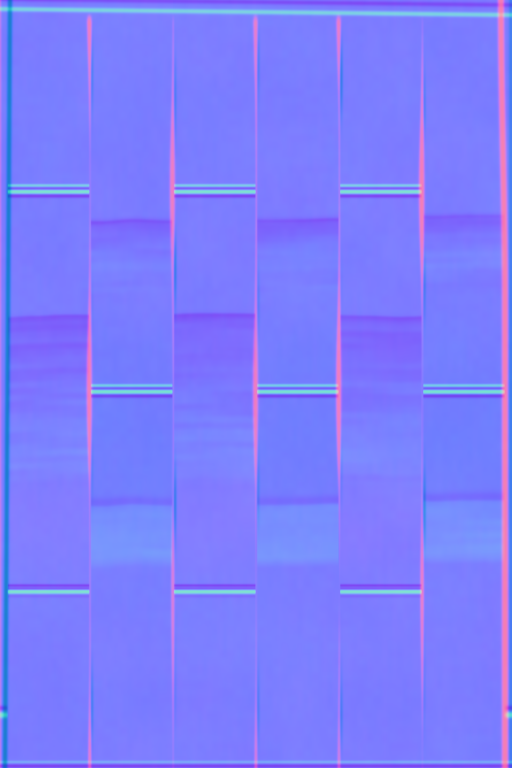
This texture map is drawn by a WebGL 1 fragment shader. Its source:

```glsl
precision highp float;
// Tangent-space normal map of six staggered, slightly warped boards in a frame.
// Seams, butt joints and folds each add to a surface slope, which is then
// normalised and encoded as colour. Sheet units: 512 x 768, y pointing down.
uniform vec2 u_resolution;

#define SHEET vec2(512.0, 768.0)
#define BOARD_COUNT 6.0
#define BOARD_WIDTH 83.1
#define BOARD_LEFT 7.0
#define JOINT_PERIOD 400.0
#define JOINT_START 189.0
#define JOINT_SLOPE 1.25
#define SEAM_SLOPE 2.1
#define WARP_LENGTH 85.0
#define RIPPLE 0.07
#define GRAIN 0.035

float hash(vec2 p) {
  return fract(sin(dot(p, vec2(127.1, 311.7))) * 4375.85);
}

float noise(vec2 p) {
  vec2 i = floor(p), f = fract(p);
  f = f * f * (3.0 - 2.0 * f);
  return mix(mix(hash(i), hash(i + vec2(1, 0)), f.x),
             mix(hash(i + vec2(0, 1)), hash(i + vec2(1, 1)), f.x), f.y);
}

// Soft line: 1 on the axis, fading over the given width
float ridge(float d, float width) {
  return exp(-d * d / (width * width));
}

// Signed distance to the nearest of the repeating joints
float jointDistance(float y, float stagger) {
  float t = y - JOINT_START - stagger * 0.5 * JOINT_PERIOD;
  return mod(t + 0.5 * JOINT_PERIOD, JOINT_PERIOD) - 0.5 * JOINT_PERIOD;
}

// Tilt that runs from one slope to another between two soft edges
float fold(float y, float start, float len, float fromTilt, float toTilt) {
  float t = (y - start) / len;
  float inside = smoothstep(-2.0, 2.0, y - start)
               * (1.0 - smoothstep(0.9, 1.15, t));
  return inside * mix(fromTilt, toTilt, clamp(t, 0.0, 1.0));
}

// Paired grooves across the board end
float jointSlope(float d, float lower) {
  float upperLip = mix(0.75, -0.45, lower) * ridge(d + 3.5, 1.5);
  float gap = -0.35 * ridge(d + 0.3, 1.6);
  float lowerLip = JOINT_SLOPE * ridge(d - 2.7, 2.0);
  float shade = -0.5 * (1.0 - 0.7 * lower) * ridge(d - 7.0, 1.9);
  return upperLip + gap + lowerLip + shade;
}

// Bends and fine ripples within one board
float bendSlope(vec2 p, float column, float odd) {
  float y = p.y + 8.0 * (hash(vec2(column, 3.0)) - 0.5)
          + 3.0 * (noise(vec2(p.x * 0.03, column)) - 0.5);
  float evenBend = fold(y, 313.0, 150.0, -0.22, 0.10)
                 - 0.10 * ridge(y - 315.0, 4.0);
  float oddBend = fold(y, 218.0, 48.0, -0.20, 0.08)
                - 0.12 * ridge(y - 218.0, 3.0)
                + fold(y, 503.0, 56.0, 0.12, 0.20)
                - 0.14 * ridge(y - 499.0, 5.0);
  float rippleZone = mix(fold(y, 313.0, 165.0, 1.0, 0.8),
                         fold(y, 218.0, 75.0, 1.0, 0.6)
                         + fold(y, 503.0, 60.0, 0.5, 0.5), odd);
  float ripples = noise(vec2(p.x * 0.012 + column * 9.0, y * 0.16)) - 0.5;
  return mix(evenBend, oddBend, odd) + 2.0 * RIPPLE * ripples * rippleZone;
}

// Sideways slope of the seam between two boards, strongest beside a joint
float seamSlope(float d, float seam, float y) {
  float stagger = 1.0 - step(1.5, mod(seam, 3.0));
  float along = jointDistance(y, stagger);
  float fade = mix(1.0, 0.5, smoothstep(460.0, 500.0, y));
  float warp = ridge(along, WARP_LENGTH) * fade;
  float strength = mix(0.65, 1.0, hash(vec2(seam, 8.0)));
  float faint = 0.35 * noise(vec2(seam * 7.0, y * 0.012));
  float raised = (SEAM_SLOPE * warp * strength + faint)
               * ridge(d + 0.8 * warp, 1.2 + 1.1 * warp);
  float sunk = 0.85 * ridge(abs(along) - 85.0, 38.0) * noise(vec2(seam, y * 0.009));
  return raised - sunk * ridge(d - 1.8, 1.7);
}

// Outer rim: sunk left edge, raised right edge, grooves at top and bottom
vec2 frameSlope(vec2 p) {
  float down = p.y / SHEET.y;
  float top = p.y - 9.0 - 6.0 * p.x / SHEET.x;
  vec2 s = vec2(0.0);
  s.x -= 1.2 * ridge(p.x - 10.0 + 5.0 * down, 2.3);
  s.x += 0.5 * ridge(p.x, 1.6);
  s.x += 2.3 * ridge(p.x - 501.0 - 4.0 * smoothstep(0.0, 0.4, down), 2.6);
  s.x -= 0.5 * ridge(p.x - 511.0, 2.2);
  s.y += 0.85 * ridge(top, 2.3) - 0.4 * ridge(top + 10.0, 2.5);
  s.y += 0.35 * ridge(p.y - 762.0, 1.5) - 0.5 * ridge(p.y - 766.0, 1.8);
  float margin = 1.0 - smoothstep(5.0, 9.0, min(p.x, SHEET.x - p.x));
  s.y += margin * (1.1 * ridge(p.y - 715.0, 2.8) - 0.5 * ridge(p.y - 708.0, 2.5));
  return s;
}

void main() {
  vec2 uv = gl_FragCoord.xy / u_resolution;
  vec2 p = vec2(uv.x, 1.0 - uv.y) * SHEET;
  float across = (p.x - BOARD_LEFT) / BOARD_WIDTH;
  float column = clamp(floor(across), 0.0, BOARD_COUNT - 1.0);
  float odd = mod(column, 2.0);
  float seam = floor(across + 0.5);
  float seamDist = (across - seam) * BOARD_WIDTH;
  float onBoard = smoothstep(0.0, 1.8, abs(seamDist))
                * step(0.0, across) * step(across, BOARD_COUNT);

  // Board faces: gentle sway and fine grain
  vec2 slope = vec2(-0.03, -0.02);
  slope.x -= 0.09 * odd * ridge(p.y - 430.0, 100.0);
  slope.x += 0.07 * (1.0 - odd) * ridge(p.y - 525.0, 60.0);
  slope += 0.05 * (vec2(noise(p * 0.02 + column), noise(p * 0.02 + 40.0)) - 0.5);
  slope += GRAIN * (vec2(noise(p * vec2(0.2, 0.06)), noise(p * 0.13 + 70.0)) - 0.5);

  // Folds, joints, seams and rim
  float lower = smoothstep(480.0, 520.0, p.y);
  slope.y += onBoard * bendSlope(p, column, odd);
  slope.y += onBoard * jointSlope(jointDistance(p.y, odd), lower)
           * step(30.0, p.y) * step(p.y, 750.0);
  float innerSeam = step(0.5, seam) * step(seam, BOARD_COUNT - 0.5);
  slope.x += innerSeam * seamSlope(seamDist, seam, p.y) * smoothstep(12.0, 24.0, p.y);
  slope += frameSlope(p);

  gl_FragColor = vec4(0.5 + 0.5 * normalize(vec3(slope, 1.0)), 1.0);
}
```
